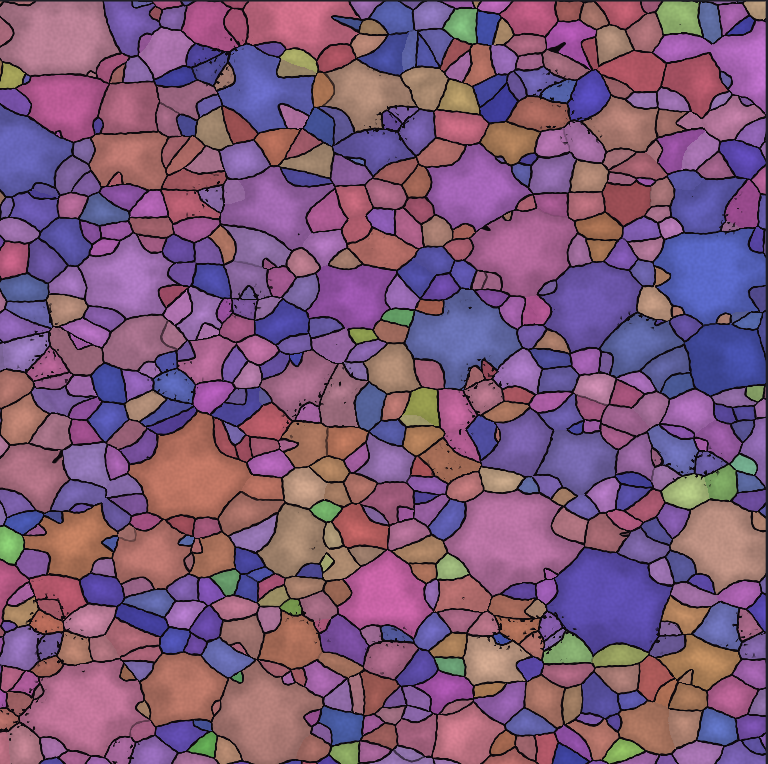
Write a Shadertoy shader that draws this texture.

```glsl
// Map of tightly packed crystal grains: pastel cells with thin black seams.
// Three grids of seeds, coarse to fine, compete in an additively weighted
// Voronoi diagram; each grain takes its hue from a slowly varying noise.

const float STRETCH = 1.22;        // grains are wider than tall
const float SEAM_HALF_WIDTH = 0.00125;
const vec3 SEAM_COLOR = vec3(0.05, 0.035, 0.05);
const vec3 BORDER_COLOR = vec3(0.12, 0.12, 0.15);

struct Grain {
    float dist;   // distance to the seed minus its radius
    vec2 dir;     // unit vector from seed to sample
    vec2 seed;
    vec2 id;
};

vec2 hash22(vec2 p) {
    vec3 q = fract(p.xyx * vec3(0.1031, 0.1030, 0.0973));
    q += dot(q, q.yzx + 33.33);
    return fract((q.xx + q.yz) * q.zy);
}

float cornerSlope(vec2 cell, vec2 offset) {
    float angle = 6.2832 * hash22(cell).x;
    return dot(vec2(cos(angle), sin(angle)), offset);
}

// Gradient noise, roughly -0.7 to 0.7
float gradientNoise(vec2 p) {
    vec2 i = floor(p), f = p - i;
    vec2 u = f * f * f * (f * (f * 6.0 - 15.0) + 10.0);
    vec2 e = vec2(1.0, 0.0);
    float low = mix(cornerSlope(i, f), cornerSlope(i + e, f - e), u.x);
    float high = mix(cornerSlope(i + e.yx, f - e.yx), cornerSlope(i + 1.0, f - 1.0), u.x);
    return mix(low, high, u.y);
}

vec2 noisePair(vec2 p) {
    return vec2(gradientNoise(p), gradientNoise(p + 41.7));
}

// Merge one grid of seeds into the two nearest grains
void addSeeds(vec2 p, float count, float presence, inout Grain first, inout Grain second) {
    float size = 1.0 / count;
    vec2 home = floor(p * count);
    for (int y = -1; y <= 1; y++)
    for (int x = -1; x <= 1; x++) {
        vec2 cell = home + vec2(x, y);
        vec2 id = cell + count * 37.0;
        vec2 traits = hash22(id + 7.0);
        if (traits.x > presence) continue;
        vec2 seed = (cell + mix(vec2(0.1), vec2(0.9), hash22(id))) * size;
        vec2 away = p - seed;
        float len = max(length(away), 1e-5);
        float radius = 3.3 * size * size * mix(0.2, 1.0, traits.y);
        Grain g = Grain(len - radius, away / len, seed, id);
        if (g.dist < first.dist) { second = first; first = g; }
        else if (g.dist < second.dist) second = g;
    }
}

// Position of a grain on the hue wheel; neighbours tend to be alike
float colorKey(Grain g) {
    return fract(0.65 * hash22(g.id + 19.0).x + 1.2 * gradientNoise(g.seed * 4.0 + 3.0));
}

float ramp(float a, float b, float x) {
    return clamp((x - a) / (b - a), 0.0, 1.0);
}

// Blue, violet, magenta, rose, orange, then a little yellow and green
float hueFromKey(float key) {
    return 0.63 + 0.13 * ramp(0.0, 0.31, key) + 0.13 * ramp(0.31, 0.485, key)
         + 0.11 * ramp(0.485, 0.745, key) + 0.085 * ramp(0.745, 0.955, key)
         + 0.35 * ramp(0.955, 1.0, key);
}

vec3 hsvToRgb(float hue, float saturation, float value) {
    vec3 wheel = abs(fract(hue + vec3(0.0, 2.0, 1.0) / 3.0) * 6.0 - 3.0) - 1.0;
    return value * mix(vec3(1.0), clamp(wheel, 0.0, 1.0), saturation);
}

vec3 grainColor(float key, vec2 id) {
    vec2 tone = hash22(id + 53.0);
    float blueness = 1.0 - smoothstep(0.1, 0.35, key);
    return hsvToRgb(hueFromKey(key), mix(0.31, 0.52, tone.x) + 0.09 * blueness,
                    mix(0.70, 0.83, tone.y) - 0.03 * blueness);
}

void mainImage(out vec4 fragColor, in vec2 fragCoord) {
    vec2 uv = fragCoord / iResolution.xy;
    vec2 p = fragCoord / iResolution.y;
    float pixel = 1.0 / iResolution.y;

    // Bend the seams gently, then roughen them
    vec2 q = p + 0.007 * noisePair(p * 14.0) + 0.0014 * noisePair(p * 150.0);
    q.y *= STRETCH;

    Grain first = Grain(9.0, vec2(0.0), vec2(0.0), vec2(0.0));
    Grain second = first;
    addSeeds(q, 7.0, 0.85, first, second);
    addSeeds(q, 13.0, 0.85, first, second);
    addSeeds(q, 24.0, 0.75, first, second);

    // Distance to the seam, corrected for the slope of the gap
    float gap = second.dist - first.dist;
    vec2 slope = (first.dir - second.dir) * vec2(1.0, STRETCH);
    float edge = gap / max(length(slope), 0.25);

    // Body colour, darker toward the rim, with fine grain
    float key = colorKey(first);
    vec3 color = grainColor(key, first.id);
    color *= mix(0.80, 1.0, smoothstep(0.0, 0.022, 0.5 * gap));
    color *= 1.0 + 0.07 * gradientNoise(p * 230.0) + 0.06 * gradientNoise(p * 35.0);

    // Seams, left out between grains of nearly equal colour
    float seam = 1.0 - smoothstep(-0.4, 0.4, (edge - SEAM_HALF_WIDTH) / pixel);
    seam *= smoothstep(0.008, 0.016, abs(key - colorKey(second)));

    // Crumbs clustered along some seams
    float crumbs = smoothstep(0.22, 0.34, gradientNoise(p * 190.0));
    crumbs *= smoothstep(0.28, 0.36, gradientNoise(p * 9.0 + 11.0));
    crumbs *= 1.0 - smoothstep(0.004, 0.009, edge);
    color = mix(color, SEAM_COLOR, max(seam, crumbs));

    // Dark rim at the top and right
    float border = max(smoothstep(0.996, 0.998, uv.x), smoothstep(0.997, 0.999, uv.y));
    fragColor = vec4(mix(color, BORDER_COLOR, border), 1.0);
}
```
